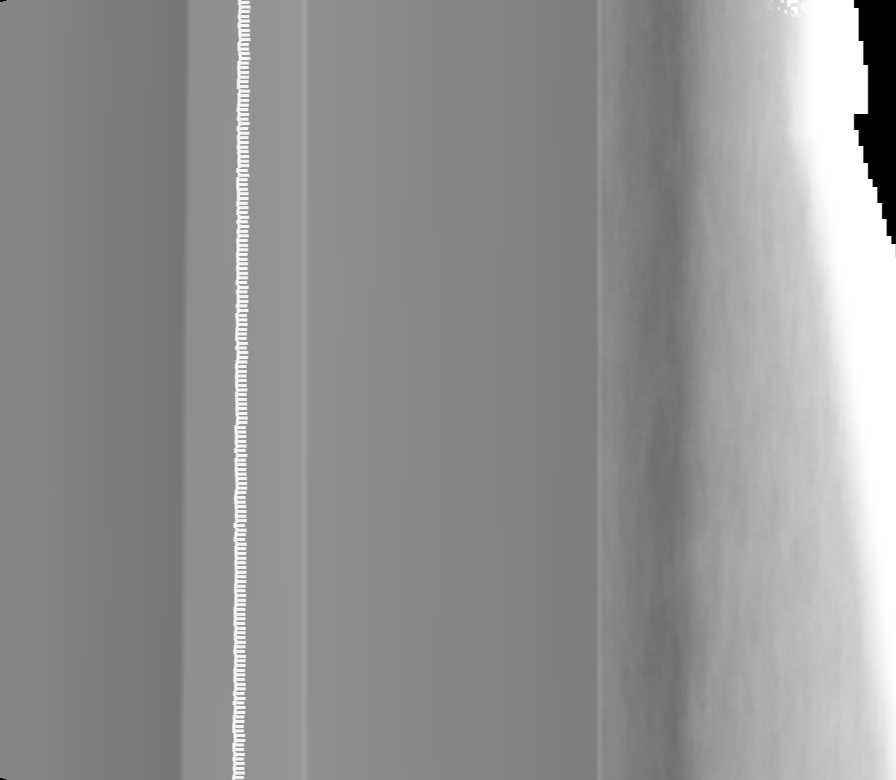
Reproduce this texture map procedurally as a Shadertoy shader.

```glsl
// A grey relief map: flat vertical bands with soft ridges, a ticked bright seam,
// and a mottled slope at the right that climbs to white beside a stepped black void.
// Bands are ramps in x, the slope is a profile warped by gradient noise.

const float SEAM_HALF_WIDTH = 0.0065;
const float TICK_COUNT = 167.0;
const float VOID_ROWS = 96.0;

vec2 hash2(vec2 p) {
    vec3 q = fract(vec3(p.xyx) * vec3(0.1031, 0.1030, 0.0973));
    q += dot(q, q.yzx + 33.33);
    return fract((q.xx + q.yz) * q.zy);
}

float gradientDot(vec2 cell, vec2 offset, vec2 local) {
    return dot(hash2(cell + offset) * 2.0 - 1.0, local - offset);
}

float gradientNoise(vec2 p) {
    vec2 cell = floor(p);
    vec2 f = p - cell;
    vec2 w = f * f * f * (f * (f * 6.0 - 15.0) + 10.0);
    float low = mix(gradientDot(cell, vec2(0, 0), f), gradientDot(cell, vec2(1, 0), f), w.x);
    float high = mix(gradientDot(cell, vec2(0, 1), f), gradientDot(cell, vec2(1, 1), f), w.x);
    return mix(low, high, w.y);
}

float fbm(vec2 p) {
    float sum = 0.0;
    float amplitude = 0.6;
    for (int i = 0; i < 4; i++) {
        sum += amplitude * gradientNoise(p);
        p = p * 2.03 + 17.1;
        amplitude *= 0.55;
    }
    return sum;
}

// Linear remap from [a, b] to [0, 1].
float ramp(float a, float b, float x) {
    return clamp((x - a) / (b - a), 0.0, 1.0);
}

float ridge(float x, float center, float width) {
    float d = (x - center) / width;
    return exp(-d * d);
}

float flatBands(vec2 uv, float depth) {
    float leftEdge = mix(0.210, 0.202, depth);
    float left = mix(0.525, 0.460, ramp(0.02, leftEdge, uv.x));
    float shelf = mix(0.555, 0.590, ramp(leftEdge, 0.34, uv.x));
    float panel = mix(0.560, 0.490, ramp(0.34, 0.665, uv.x));
    float tone = mix(left, shelf, smoothstep(-0.005, 0.005, uv.x - leftEdge));
    tone = mix(tone, panel, smoothstep(0.339, 0.346, uv.x));
    tone += 0.035 * ridge(uv.x, 0.340, 0.0035);
    return tone + 0.004 * gradientNoise(vec2(uv.x * 60.0, uv.y * 2.0));
}

// Left border of the saturated white area.
float whiteEdge(float depth) {
    return 0.903 + 0.105 * pow(max(depth - 0.17, 0.0) / 0.83, 0.8);
}

float slope(vec2 uv, float depth) {
    float edge = whiteEdge(depth);
    float streaks = fbm(vec2(uv.x * 55.0, uv.y * 9.0));
    float grain = fbm(uv * vec2(100.0, 75.0));
    float x = uv.x + 0.006 * streaks;
    float valley = mix(0.535, 0.455, smoothstep(0.67, 0.738, x));
    float climb = mix(0.0, 0.135, smoothstep(0.748, 0.795, x));
    climb += 0.25 * ramp(0.785, edge - 0.01, x);
    float tone = valley + climb + 0.055 * streaks + 0.025 * grain;
    tone += 0.04 * ridge(uv.x, 0.669, 0.003);
    return mix(tone, 1.0, smoothstep(edge - 0.035, edge + 0.010, x));
}

// Left border of the void, stepped in rows, with a notch below its bulge.
float voidEdge(float depth) {
    float row = (floor(depth * VOID_ROWS) + 0.5) / VOID_ROWS;
    float upper = 0.954 + 0.014 * ramp(0.0, 0.10, row);
    float lower = 0.954 + 0.046 * ramp(0.165, 0.325, row);
    float edge = row < 0.145 ? upper : lower;
    return floor(edge * 192.0 + 0.5) / 192.0;
}

// Bright seam: x holds its coverage, y its tone.
vec2 seam(vec2 uv, float depth, float pixel) {
    float row = floor(depth * TICK_COUNT);
    float jitter = (hash2(vec2(row, 3.0)).x - 0.5) * 0.002;
    float offset = uv.x - mix(0.2725, 0.2660, depth) - jitter;
    float cover = 1.0 - smoothstep(-pixel, pixel, abs(offset) - SEAM_HALF_WIDTH);
    float tick = smoothstep(0.25, 0.40, abs(fract(depth * TICK_COUNT) - 0.5));
    float inside = smoothstep(-0.004, -0.002, offset);
    return vec2(cover, mix(0.96, 0.60, tick * inside));
}

void mainImage(out vec4 fragColor, in vec2 fragCoord) {
    vec2 uv = fragCoord / iResolution.xy;
    float depth = 1.0 - uv.y;
    float pixel = 1.0 / iResolution.x;

    // Bands and mottled slope
    float tone = mix(flatBands(uv, depth), slope(uv, depth), smoothstep(0.664, 0.669, uv.x));

    // Seam with horizontal ticks
    vec2 line = seam(uv, depth, pixel);
    tone = mix(tone, line.y, line.x);

    // White flecks at the upper right
    float fleck = step(0.55, hash2(floor(uv * vec2(256.0, 223.0))).x);
    tone = mix(tone, 1.0, fleck * ridge(uv.x, 0.886, 0.018) * (1.0 - smoothstep(0.012, 0.026, depth)));

    // Stepped void and clipped left corners
    float empty = smoothstep(-pixel, pixel, uv.x - voidEdge(depth)) * step(depth, 0.33);
    float corner = uv.x + 3.0 * min(uv.y, depth);
    empty = max(empty, 1.0 - smoothstep(0.008, 0.008 + 2.0 * pixel, corner));
    fragColor = vec4(vec3(clamp(tone, 0.0, 1.0) * (1.0 - empty)), 1.0);
}
```
